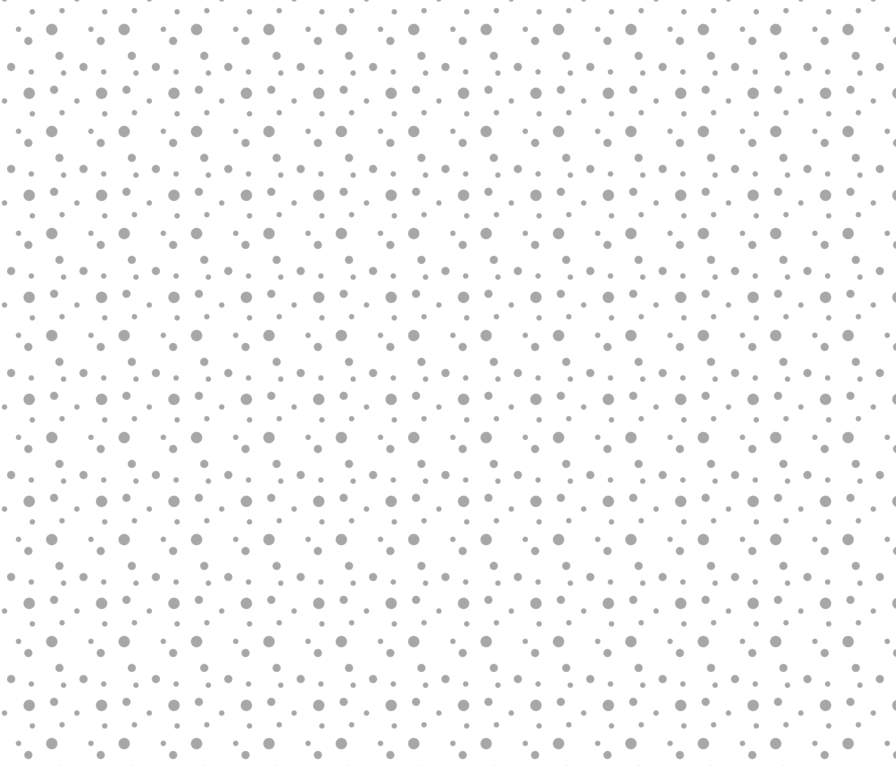
Reproduce this pattern procedurally as a Shadertoy shader.

```glsl
// Grey dots of three sizes scattered in a small tile that repeats over white.

// Lengths are in percent of the canvas height; y runs down from the top edge.
const vec2 TILE = vec2(9.451, 13.318);
const float LARGE = 0.74;
const float MEDIUM = 0.53;
const float SMALL = 0.35;
const float EDGE_PIXELS = 0.85;
const vec3 PAPER = vec3(1.0);
const vec3 INK = vec3(0.655, 0.655, 0.665);

// Dots of one tile: centre x, centre y, radius.
const int DOT_COUNT = 12;
const vec3 DOTS[DOT_COUNT] = vec3[DOT_COUNT](
    vec3(3.81, 12.18, LARGE),
    vec3(6.76, 3.85, LARGE),
    vec3(7.06, 11.72, MEDIUM),
    vec3(3.70, 5.34, MEDIUM),
    vec3(7.76, 7.29, MEDIUM),
    vec3(1.45, 8.74, MEDIUM),
    vec3(0.59, 13.18, SMALL),
    vec3(4.22, 1.54, SMALL),
    vec3(8.10, 1.39, SMALL),
    vec3(2.42, 3.82, SMALL),
    vec3(4.09, 9.39, SMALL),
    vec3(8.30, 9.54, SMALL)
);

// Signed distance to the nearest repeat of a dot.
float repeatedDot(vec2 p, vec3 dot3) {
    vec2 offset = p - dot3.xy;
    offset -= TILE * floor(offset / TILE + 0.5);
    return length(offset) - dot3.z;
}

void mainImage(out vec4 fragColor, in vec2 fragCoord) {
    float pixel = 100.0 / iResolution.y;
    vec2 p = vec2(fragCoord.x, iResolution.y - fragCoord.y) * pixel;

    // Union of all dots
    float dist = TILE.y;
    for (int i = 0; i < DOT_COUNT; i++) {
        dist = min(dist, repeatedDot(p, DOTS[i]));
    }

    // Smooth edge about one pixel wide
    float edge = EDGE_PIXELS * pixel;
    float coverage = 1.0 - smoothstep(-edge, edge, dist);
    fragColor = vec4(mix(PAPER, INK, coverage), 1.0);
}
```
